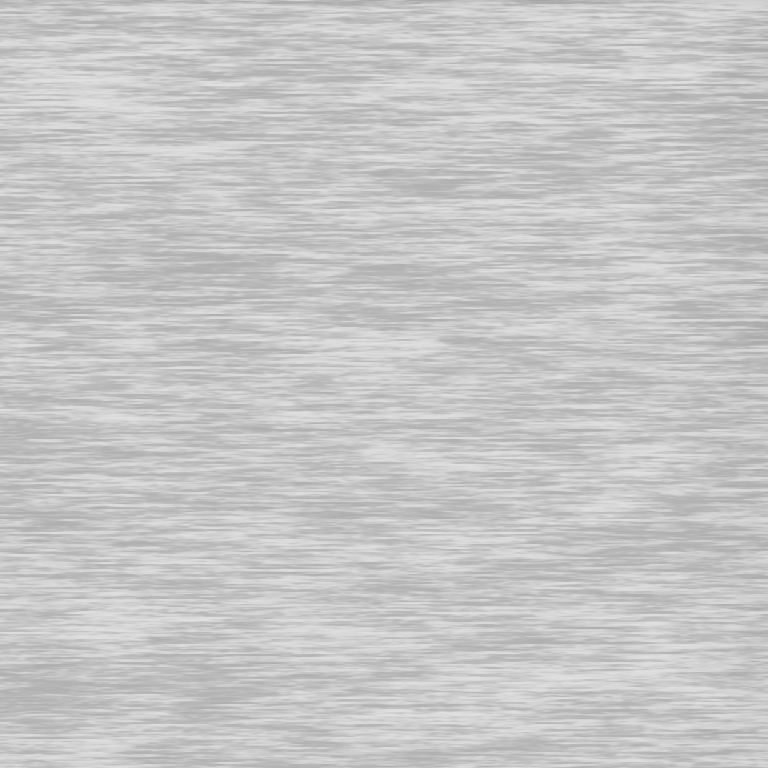
Give the GLSL for this texture, as a Shadertoy shader.

```glsl
// Brushed pale metal: crisp hairline scratches over soft, faint bands.
// Each layer is a stack of thin rows, every row shifted sideways at random
// and shaded along its length; the sum is softly limited to a narrow range.

float hash(vec2 p) {
    vec3 q = fract(p.xyx * vec3(0.1031, 0.1030, 0.0973));
    q += dot(q, q.yzx + 33.33);
    return fract((q.x + q.y) * q.z);
}

// Random shade along one row, from 0 to 1, with fairly abrupt streak ends
float rowShade(float x, float row, float seed) {
    x += 40.0 * hash(vec2(row, seed));
    float cell = floor(x);
    float id = row + 517.0 * seed;
    return mix(hash(vec2(cell, id)), hash(vec2(cell + 1.0, id)),
               smoothstep(0.1, 0.9, x - cell));
}

// Streaks centred on zero; softness is the share of a row used for blending
float streaks(vec2 uv, vec2 density, float softness, float seed) {
    vec2 p = uv * density;
    float row = floor(p.y);
    float blend = smoothstep(0.5 - 0.5 * softness, 0.5 + 0.5 * softness, p.y - row);
    return mix(rowShade(p.x, row, seed), rowShade(p.x, row + 1.0, seed), blend) - 0.5;
}

void mainImage(out vec4 fragColor, in vec2 fragCoord) {
    vec2 uv = fragCoord / iResolution.y;

    // Short grain that frays the streaks, then hairline scratches
    float relief = 0.075 * streaks(uv, vec2(95.0, 497.0), 0.5, 1.0);
    relief += 0.125 * streaks(uv, vec2(32.0, 461.0), 0.5, 2.0);
    relief += 0.145 * streaks(uv, vec2(15.0, 307.0), 0.6, 3.0);

    // Clusters of scratches and wide, faint bands
    relief += 0.075 * streaks(uv, vec2(11.0, 170.0), 1.0, 4.0);
    relief += 0.065 * streaks(uv, vec2(7.0, 75.0), 1.0, 5.0);
    relief += 0.055 * streaks(uv, vec2(4.0, 30.0), 1.0, 6.0);
    relief += 0.040 * streaks(uv, vec2(2.5, 9.0), 1.0, 7.0);

    // Limit highlights and shadows so the metal stays evenly pale
    float grey = 0.782 + 0.1 * tanh(relief / 0.1);

    // Slight darkening towards the right and top edges
    vec2 edge = fragCoord / iResolution.xy;
    grey -= 0.020 * smoothstep(0.88, 1.0, edge.x);
    grey -= 0.040 * smoothstep(0.985, 1.0, edge.y);

    fragColor = vec4(vec3(grey), 1.0);
}
```
